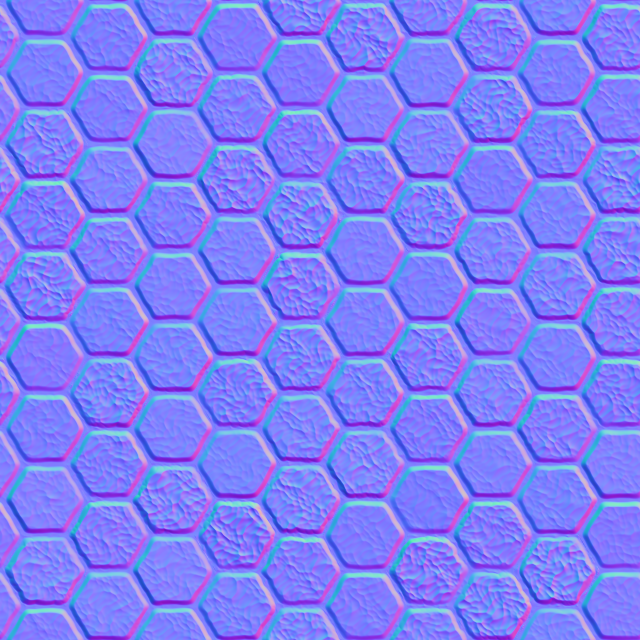
Give the GLSL for this texture map, as a WebGL 2 fragment shader.

```glsl
#version 300 es
precision highp float;

uniform vec2 u_resolution;
out vec4 fragColor;

const float TAU = 6.28319;
const vec2 REPEATS = vec2(10.0, 9.0);       // columns across, rows down
const vec2 ORIGIN = vec2(0.0703, -0.003);   // centre of the first tile
const float COLUMN_STEP = 0.866;            // column pitch over row pitch
const float CORNER_POWER = 22.0;            // lower is rounder
const float GAP = 0.010;                    // half width of the joint
const float GAP_VARIATION = 0.016;
const float BEVEL = 0.078;
const float TILE_HEIGHT = 0.060;
const float TILT = 0.10;
const float EDGE_WOBBLE = 0.008;
const float EDGE_WEAR = 0.030;
const float FINE_GRAIN = 112.0;             // grains across the canvas
const float COARSE_GRAIN = 53.0;
const float SMOOTHEST = 0.009;              // relief of the grain per tile
const float ROUGHEST = 0.033;
const float SAMPLE_STEP = 0.0012;

vec2 hash2(vec2 p) {
  vec2 k = vec2(dot(p, vec2(127.1, 311.7)), dot(p, vec2(269.5, 183.3)));
  return fract(sin(k) * 43758.5);
}

// Smooth squared distance to the nearest scattered point, wrapping at 1
float cellular(vec2 p, float count) {
  p *= count;
  vec2 cell = floor(p);
  vec2 local = p - cell;
  float sum = 0.0;
  for (int y = -1; y <= 1; y++) {
    for (int x = -1; x <= 1; x++) {
      vec2 offset = vec2(x, y);
      vec2 toPoint = offset + hash2(mod(cell + offset, count)) - local;
      sum += exp(-7.0 * dot(toPoint, toPoint));
    }
  }
  return -log(sum + 1e-4) / 7.0;
}

// Offset from the nearest tile centre in xy, wrapped tile id in zw
vec4 hexTile(vec2 p) {
  vec2 u = (p - ORIGIN) * REPEATS * vec2(COLUMN_STEP, 1.0);
  vec2 pitch = vec2(2.0 * COLUMN_STEP, 1.0);
  vec2 evenId = floor(u / pitch + 0.5);
  vec2 oddId = floor(u / pitch) + 0.5;
  vec2 evenOffset = u - evenId * pitch;
  vec2 oddOffset = u - oddId * pitch;
  bool isEven = dot(evenOffset, evenOffset) < dot(oddOffset, oddOffset);
  vec2 id = (isEven ? evenId : oddId) * vec2(2.0, 1.0);
  return vec4(isEven ? evenOffset : oddOffset, mod(id + 0.01, REPEATS));
}

// Distance inward from the rounded hexagon outline
float hexInset(vec2 q) {
  q = abs(q);
  vec3 sides = vec3(q.y, abs(dot(q, vec2(0.866, 0.5))),
                    abs(dot(q, vec2(0.866, -0.5))));
  vec3 ratio = pow(sides * 2.0 + 1e-3, vec3(CORNER_POWER));
  return 0.5 - 0.5 * pow(ratio.x + ratio.y + ratio.z, 1.0 / CORNER_POWER);
}

float surfaceHeight(vec2 p) {
  vec4 tile = hexTile(p);
  vec2 id = floor(tile.zw * 2.0);
  vec2 character = hash2(id + 3.0);
  vec2 lean = hash2(id + 41.0) - 0.5;

  // Grain, bent a little so that it runs in short streaks
  vec2 bent = p + 0.004 * sin(TAU * (p.yx * vec2(17.0, 13.0) + p * 9.0));
  float fine = cellular(bent, FINE_GRAIN);
  float coarse = cellular(bent.yx, COARSE_GRAIN);
  float grain = fine + 1.1 * coarse - 0.4;

  // Worn outline and bevel
  float wobble = sin(TAU * (23.0 * p.x + 11.0 * p.y))
               + sin(TAU * (29.0 * p.y - 14.0 * p.x));
  float inset = hexInset(tile.xy) - GAP - GAP_VARIATION * character.y;
  inset += EDGE_WOBBLE * 0.5 * wobble - EDGE_WEAR * grain * character.x;
  float top = smoothstep(0.0, BEVEL, inset);

  float relief = mix(SMOOTHEST, ROUGHEST, character.x * character.x);
  float body = TILE_HEIGHT + TILT * dot(tile.xy, lean);
  return top * body + relief * grain * mix(0.35, 1.0, top);
}

void main() {
  vec2 p = gl_FragCoord.xy / u_resolution;
  vec2 dx = vec2(SAMPLE_STEP, 0.0);
  vec2 dy = dx.yx;

  // Slope by central differences, in units of one row
  vec2 slope = vec2(surfaceHeight(p + dx) - surfaceHeight(p - dx),
                    surfaceHeight(p + dy) - surfaceHeight(p - dy));
  slope /= 2.0 * SAMPLE_STEP * REPEATS.y;

  // Pack the surface normal into colour
  vec3 normal = normalize(vec3(-slope, 1.0));
  fragColor = vec4(0.5 + 0.5 * normal, 1.0);
}
```
